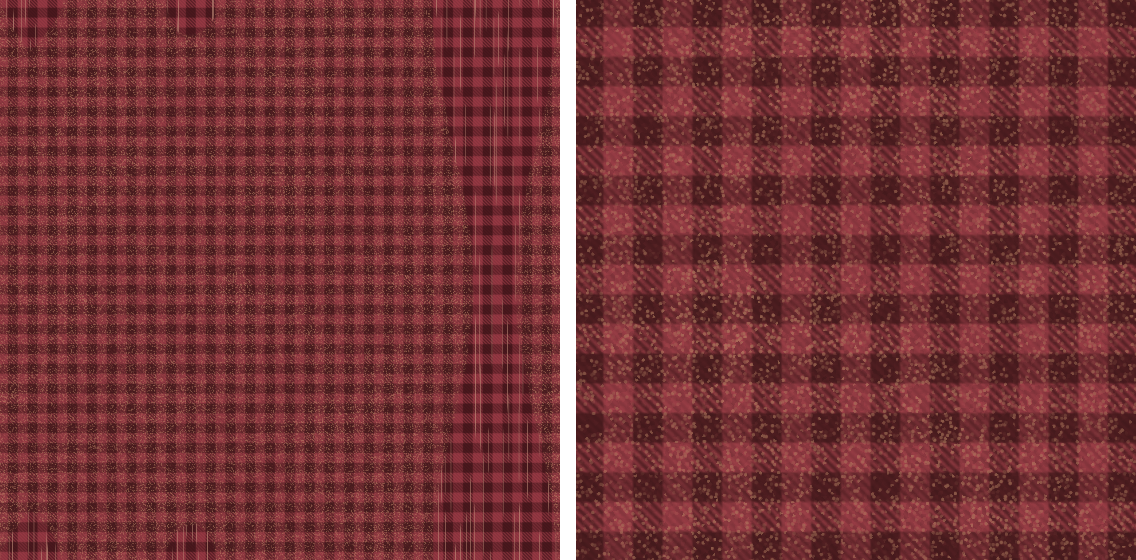
Left, the full canvas; right, a detail of the centre.
Reproduce this texture procedurally as a Shadertoy shader.

```glsl
const float TAU = 6.2831853;

vec2 hash2(vec2 p) {
    vec3 q = fract(p.xyx * vec3(0.1031, 0.1030, 0.0973));
    q += dot(q, q.yzx + 33.33);
    return fract((q.xx + q.yz) * q.zy);
}

// Cellular noise: distance to the nearest point, and that point's random value
vec2 cellular(vec2 p) {
    vec2 cell = floor(p), nearest = vec2(9.0, 0.0);
    for (int j = -1; j <= 1; j++)
    for (int i = -1; i <= 1; i++) {
        vec2 id = cell + vec2(i, j);
        vec2 h = hash2(id);
        float d = length(id + h - p);
        if (d < nearest.x) nearest = vec2(d, hash2(id + 71.0).x);
    }
    return nearest;
}

// Signed field of the worn patches, positive inside; wraps vertically
float wornField(vec2 p) {
    float halfWidth = 0.0755 - 0.0365 * cos(TAU * (p.y - 0.492));
    float strip = halfWidth - abs(p.x - 0.883);
    float seamY = abs(fract(p.y + 0.5) - 0.5);
    float middle = 1.0 - length(vec2(p.x - 0.341, seamY) / vec2(0.045, 0.064));
    float corner = 1.0 - abs(p.x - 0.056) / 0.056 - pow(seamY / 0.09, 1.6);
    float ripple = 0.0015 * sin(p.y * 61.0 + 2.0 * sin(p.x * 47.0));
    return max(strip, 0.05 * max(middle, corner)) + ripple;
}

// Broken vertical threads, tapered at both ends
float looseThreads(vec2 p, float px) {
    float cover = 0.0;
    for (int k = 0; k < 2; k++) {
        float layer = float(k);
        vec2 grid = vec2(115.0 + 22.0 * layer, 5.5 - 1.5 * layer);
        vec2 q = p * grid + vec2(layer * 0.37, 0.0);
        q.y += 7.0 * hash2(vec2(floor(q.x), 5.0 + layer)).x;
        vec2 id = floor(q), f = fract(q);
        vec2 h = hash2(id + 40.0 * layer);
        float dx = abs(f.x - 0.25 - 0.5 * h.y) / grid.x;
        float along = abs(f.y - 0.5) / (0.22 + 0.27 * h.y);
        float line = 1.0 - smoothstep(0.0006 - 0.5 * px, 0.0006 + 0.5 * px, dx);
        line *= step(h.x, 0.27) * (1.0 - smoothstep(0.75, 1.0, along));
        cover = max(cover, line * (0.6 + 0.4 * h.y));
    }
    return cover;
}

void mainImage(out vec4 fragColor, in vec2 fragCoord) {
    float px = 1.0 / iResolution.y;
    vec2 p = fragCoord * px;

    // Gingham bands, interlaced by a diagonal twill
    vec2 band = abs(fract(p * 28.3 - vec2(0.145, 0.16)) - 0.5) - 0.25;
    vec2 dark = 1.0 - smoothstep(-14.15 * px - 0.02, 14.15 * px + 0.02, band);
    float twill = sin(TAU * 170.0 * (p.x + p.y));
    float shade = mix(dark.x, dark.y, 0.5 + 0.22 * twill);
    vec3 cloth = mix(vec3(0.56, 0.21, 0.25), vec3(0.28, 0.09, 0.11), shade);
    cloth *= 1.0 + 0.05 * twill;

    // Brushed nap with tan flecks, thinner in soft blotches
    float worn = wornField(p);
    float nap = 1.0 - smoothstep(-0.0015, 0.0015 + px, worn);
    float blotch = sin(p.x * 19.0 + 2.0 * sin(p.y * 13.0)) * sin(p.y * 17.0 + sin(p.x * 23.0));
    nap *= 0.9 + 0.15 * blotch;
    vec2 grain = cellular(p * 430.0);
    float fleck = (1.0 - smoothstep(0.25, 0.65, grain.x)) * smoothstep(0.5, 0.95, grain.y);
    vec3 tan_ = vec3(0.64, 0.47, 0.35);
    vec3 fuzzy = mix(cloth, tan_, 0.07 + 0.55 * fleck);
    fuzzy *= 0.9 + 0.2 * grain.y;
    vec3 color = mix(cloth, fuzzy, nap);

    // Pale threads exposed where the nap is gone
    float bare = smoothstep(-0.003, 0.002, worn);
    color = mix(color, vec3(0.76, 0.56, 0.48), 0.8 * bare * looseThreads(p, px));

    fragColor = vec4(color, 1.0);
}
```
